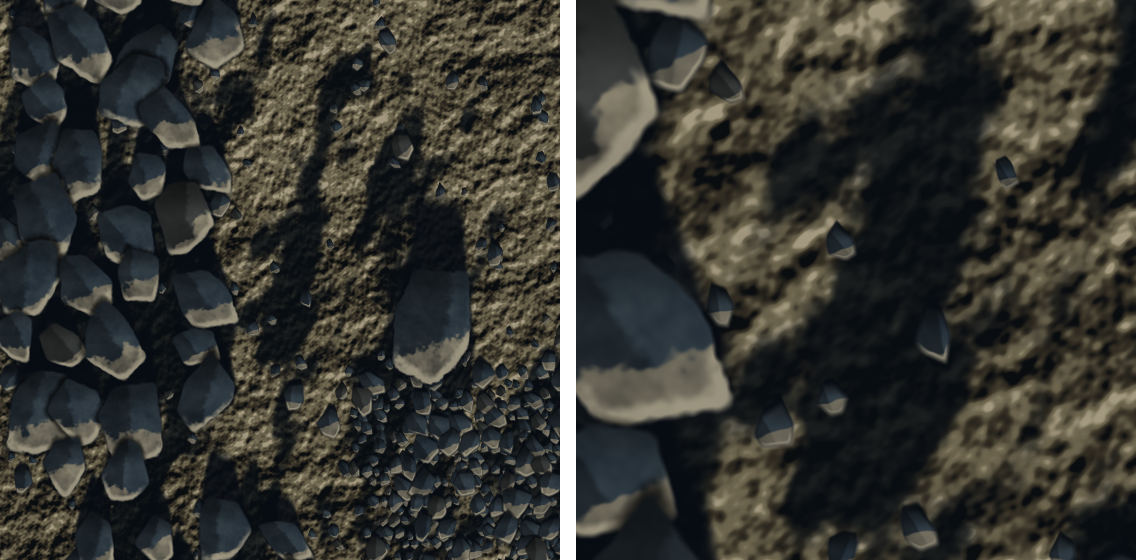
Left: the whole. Right: its middle third, enlarged.
This texture is drawn by a WebGL 1 fragment shader. Its source:

```glsl
precision highp float;
// Draws blue-grey rubble and gravel on brown soil, lit low from below with long shadows.
uniform vec2 u_resolution;

// Painted stones (premultiplied), their shadow, and the shared surface mottling
vec4 rocks;
float shade, mottle;

vec2 hash2(vec2 p) {
  p = vec2(dot(p, vec2(127.1, 311.7)), dot(p, vec2(269.5, 183.3)));
  return fract(sin(p) * 43758.5453);
}
float corner(vec2 cell, vec2 offset, vec2 f) {
  return dot(hash2(cell + offset) * 2.0 - 1.0, f - offset);
}
// Gradient noise, roughly -0.7 to 0.7
float noise(vec2 p) {
  vec2 i = floor(p), f = fract(p);
  vec2 w = f * f * (3.0 - 2.0 * f);
  return mix(mix(corner(i, vec2(0, 0), f), corner(i, vec2(1, 0), f), w.x),
             mix(corner(i, vec2(0, 1), f), corner(i, vec2(1, 1), f), w.x), w.y);
}
float soilHeight(vec2 p) {
  float sum = 0.0, gain = 1.0;
  for (int i = 0; i < 5; i++) {
    sum += gain * noise(p);
    p = p * 1.9 + 7.3;
    gain *= 0.74;
  }
  return sum;
}
// Where large stones and small gravel gather
float rubbleShare(vec2 p) {
  float middle = 0.2 + 0.12 * smoothstep(0.0, 0.45, 0.45 - p.y);
  return 1.0 - smoothstep(0.16, 0.23, abs(p.x - middle));
}
float gravelBed(vec2 p) {
  return (1.0 - smoothstep(0.25, 0.45, p.y)) * smoothstep(0.55, 0.75, p.x);
}
// Rounded irregular polygon of about unit radius
float stoneDistance(vec2 p, vec2 seed) {
  float d = -1.0;
  for (int k = 0; k < 6; k++) {
    vec2 h = hash2(seed + float(k) * 3.17);
    float angle = (float(k) + 0.7 * h.x) * 6.2832 / 6.0;
    float side = dot(p, vec2(cos(angle), sin(angle))) - 0.68 - 0.32 * h.y;
    float blend = max(0.16 - abs(d - side), 0.0);
    d = max(d, side) + blend * blend / 0.64;
  }
  return d;
}
void paintStone(vec2 p, vec2 center, float radius, vec2 seed) {
  vec2 u = (p - center) / radius;
  if (abs(u.x) > 1.7 || u.y < -1.7 || u.y > 3.2) return;
  vec2 h = hash2(seed + 41.0), g = hash2(seed + 23.0);
  float lean = (h.x - 0.6) * 1.5;
  mat2 turn = mat2(cos(lean), sin(lean), -sin(lean), cos(lean));
  vec2 stretch = vec2(0.72 + 0.2 * g.x, 1.1);
  float soft = min(0.0025 / radius, 0.25);

  // Shadow swept upward, shorter for pebbles
  float reach = radius > 0.03 ? 2.3 : 1.4;
  vec2 swept = vec2(u.x * (1.0 + 0.15 * max(u.y, 0.0)), u.y > 0.0 ? u.y / reach : u.y);
  shade = max(shade, 1.0 - smoothstep(-0.06, 0.12, stoneDistance(turn * swept / stretch, seed)));

  // Shaded upper facets, a sunlit lower face and its bright rim
  float d = stoneDistance(turn * u / stretch, seed) + 0.13 * mottle;
  float down = -u.y + (g.y - 0.2) * u.x + 0.7 * mottle;
  float ridge = mix(0.0, 0.65, h.y);
  float face = smoothstep(ridge, ridge + 0.14, down);
  float rim = smoothstep(-0.2, -0.08, d) * smoothstep(0.2, 0.7, down);
  float facet = smoothstep(-0.08, 0.08, u.x - lean * u.y + 0.5 * (g.x - 0.5) + 0.3 * mottle);
  vec3 top = mix(vec3(0.09, 0.125, 0.16), vec3(0.22, 0.26, 0.28), 0.45 + 0.8 * mottle);
  top = mix(top, vec3(0.21, 0.19, 0.16), 0.5 * step(0.85, g.y));
  top *= mix(0.8, 1.2, facet) * (1.0 - 0.4 * smoothstep(0.0, 0.9, u.y));
  vec3 lit = mix(vec3(0.27, 0.26, 0.23), vec3(0.54, 0.51, 0.43), 0.4 + 1.2 * mottle + 0.2 * facet);
  vec3 tone = mix(mix(top, lit, face * 0.9), vec3(0.66, 0.63, 0.54), rim * 0.75);

  rocks.rgb *= mix(0.35, 1.0, smoothstep(0.0, 0.2, d));
  rocks = mix(rocks, vec4(tone, 1.0), 1.0 - smoothstep(-soft, soft, d));
}
vec3 overlay(vec3 ground) {
  return mix(ground, vec3(0.025, 0.045, 0.07), shade * 0.9) * (1.0 - rocks.a) + rocks.rgb;
}
// One staggered, jittered grid of stones, painted from the far rows to the near ones
vec3 scatter(vec3 ground, vec2 p, float size) {
  rocks = vec4(0.0);
  shade = 0.0;
  for (int j = 0; j < 4; j++) {
    float row = floor(p.y / size) + 1.0 - float(j);
    float shift = 0.5 * mod(row, 2.0);
    for (int i = -1; i <= 1; i++) {
      vec2 cell = vec2(floor(p.x / size - shift) + float(i), row);
      vec2 seed = cell + size * 631.0, pick = hash2(seed + 9.7);
      vec2 center = (cell + vec2(shift, 0.0) + 0.5 + 0.5 * (hash2(seed) - 0.5)) * size;
      float share = size > 0.1 ? rubbleShare(center) * 0.92 : 0.04 + 0.6 * gravelBed(center);
      if (pick.x < share) paintStone(p, center, size * mix(0.38, 0.72, pick.y), seed);
    }
  }
  return overlay(ground);
}
void main() {
  vec2 p = gl_FragCoord.xy / min(u_resolution.x, u_resolution.y);
  mottle = 0.6 * noise(p * 22.0) + 0.4 * noise(p * 60.0) + 0.2 * noise(p * 150.0);

  // Soil relief and slanted pools of shadow
  vec2 slant = vec2(p.x - 0.35 * p.y, p.y), toLight = vec2(0.003, -0.004);
  float relief = soilHeight((slant - toLight) * 14.0) - soilHeight((slant + toLight) * 14.0);
  float streak = noise(slant * vec2(11.0, 3.5) + 2.0) + 0.5 * noise(slant * vec2(28.0, 11.0));
  vec2 hollow = (p - vec2(0.58, 0.54)) * vec2(4.5, 2.8);
  float bias = 0.3 * exp(-dot(hollow, hollow)) + 0.32 * rubbleShare(p) + 0.3 * gravelBed(p);
  float pool = smoothstep(-0.06, 0.14, streak + bias - 0.24 + 0.3 * mottle);
  float light = 0.43 + 1.25 * relief + 0.3 * noise(p * 5.0) + 0.1 * p.y - 0.2 * pool;
  vec3 color = mix(vec3(0.04, 0.05, 0.06), vec3(0.19, 0.17, 0.13), smoothstep(0.0, 0.3, light));
  color = mix(color, vec3(0.42, 0.39, 0.30), smoothstep(0.25, 0.7, light));
  color = mix(color, vec3(0.64, 0.60, 0.50), smoothstep(0.7, 1.05, light));
  color = mix(color, vec3(0.03, 0.05, 0.07), pool * 0.82);

  // Grit, pebbles, rubble, then a lone boulder
  color = scatter(color, p, 0.019);
  color = scatter(color, p, 0.038);
  color = scatter(color, p, 0.108);
  rocks = vec4(0.0);
  shade = 0.0;
  paintStone(p, vec2(0.78, 0.43), 0.105, vec2(5.0, 12.0));
  gl_FragColor = vec4(overlay(color), 1.0);
}
```
